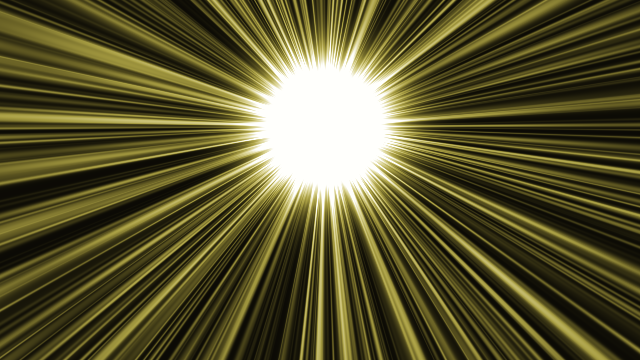
A Shadertoy shader for this background:

```glsl
#define CENTER vec2(0.508, 0.648)
#define GLOW_RADIUS 0.165
#define GLOW_POWER 2.8
#define RAY_GAIN 1.45
#define RAY_LEVEL 0.86
#define LAYERS 4
#define FIRST_COUNT 48.0
#define COUNT_GROWTH 1.75

const float TAU = 6.2831853;
const vec3 SHADOW = vec3(0.045, 0.040, 0.018);
const vec3 OLIVE = vec3(0.40, 0.37, 0.14);
const vec3 GOLD = vec3(0.66, 0.62, 0.26);
const vec3 CREAM = vec3(0.85, 0.82, 0.56);
const vec3 WHITE = vec3(1.0, 1.0, 0.99);

vec3 hash3(vec2 p) {
    vec3 q = vec3(dot(p, vec2(12.99, 78.23)),
                  dot(p, vec2(39.35, 11.14)),
                  dot(p, vec2(73.16, 52.24)));
    return fract(sin(q) * 4375.85);
}

// One ring of jittered angular cells, each holding a soft beam
float beamLayer(float turn, float radius, float count, float seed, float pixel) {
    float x = turn * count;
    float blur = 0.5 * pixel * count / (TAU * max(radius, 0.01));
    float sum = 0.0;
    for (int i = -1; i <= 1; i++) {
        float cell = floor(x) + float(i);
        vec3 h = hash3(vec2(mod(cell, count), seed));
        float offset = x - cell - 0.15 - 0.7 * h.x;
        float width = mix(0.06, 0.26, h.y);
        float softWidth = sqrt(width * width + blur * blur);
        float profile = exp(-offset * offset / (softWidth * softWidth));
        float fade = 0.75 + 0.25 * sin(6.0 * radius + TAU * h.y);
        sum += h.z * h.z * fade * profile * width / softWidth;
    }
    return sum;
}

// Broad bright and dark sectors around the circle
float sectorDensity(float angle) {
    return 0.86 + 0.14 * cos(3.0 * (angle - 0.25 * TAU))
                + 0.14 * cos(8.0 * (angle - 0.72));
}

vec3 lightRamp(float v) {
    vec3 color = mix(SHADOW, OLIVE, clamp(v / 0.38, 0.0, 1.0));
    color = mix(color, GOLD, smoothstep(0.34, 0.66, v));
    color = mix(color, CREAM, smoothstep(0.60, 0.90, v));
    return mix(color, WHITE, smoothstep(0.82, 1.20, v));
}

void mainImage(out vec4 fragColor, in vec2 fragCoord) {
    float pixel = 1.0 / iResolution.y;
    vec2 p = (fragCoord - CENTER * iResolution.xy) * pixel;
    float radius = length(p);
    float angle = atan(p.y, p.x + 1e-5);
    float turn = fract(angle / TAU);

    // Beams from coarse to fine
    float rays = 0.0;
    float count = FIRST_COUNT;
    for (int i = 0; i < LAYERS; i++) {
        rays += beamLayer(turn, radius, count, float(i) + 3.0, pixel);
        count = floor(count * COUNT_GROWTH);
    }
    rays = RAY_LEVEL * (1.0 - exp(-RAY_GAIN * rays * sectorDensity(angle)));
    rays *= 1.0 + 0.45 * exp(-radius * 3.0) - 0.12 * smoothstep(0.5, 1.0, radius);

    // Central burst
    float glow = GLOW_POWER * exp(-pow(radius / GLOW_RADIUS, 2.0));

    fragColor = vec4(lightRamp(rays + glow), 1.0);
}
```
